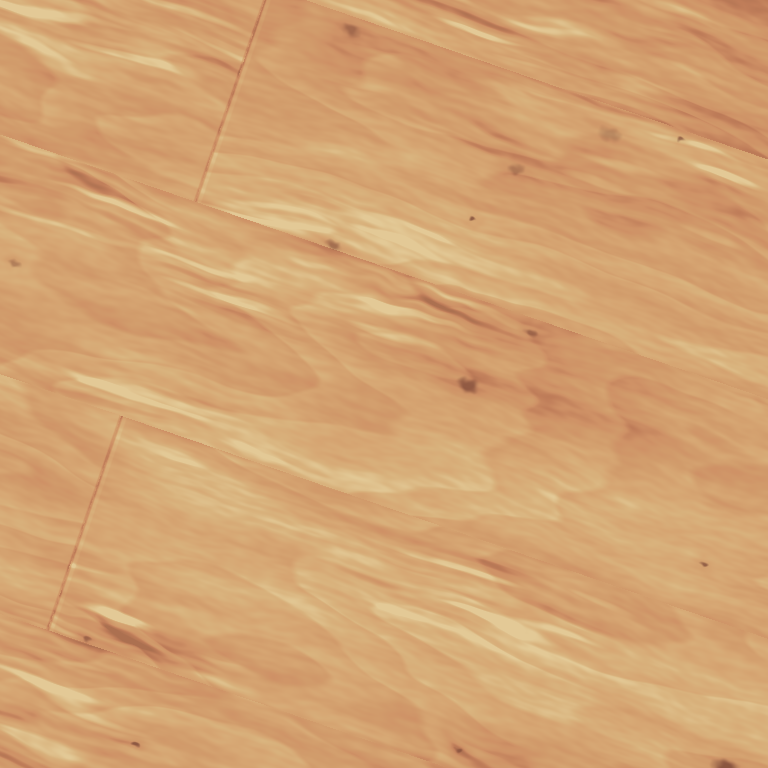
A Shadertoy shader for this texture:

```glsl
// Honey-coloured wooden floor planks laid on a slant, with grain, knots and end joints.
#define GRAIN_ANGLE 0.332
#define PLANK_WIDTH 0.295
#define PLANK_LENGTH 2.2
#define FIRST_EDGE 0.19
#define CONTRAST 1.0
#define FIBRE_STRENGTH 1.5
#define STREAK_STRENGTH 2.1
#define RING_COUNT 4.5
#define KNOT_COUNT 14
#define FIGURE_COUNT 5

const vec3 RUST  = vec3(0.75, 0.49, 0.35);
const vec3 COPPER = vec3(0.81, 0.57, 0.40);
const vec3 AMBER = vec3(0.82, 0.61, 0.42);
const vec3 HONEY = vec3(0.84, 0.65, 0.45);
const vec3 STRAW = vec3(0.85, 0.70, 0.49);
const vec3 CREAM = vec3(0.89, 0.79, 0.59);
const vec3 KNOT_BROWN = vec3(0.47, 0.27, 0.21);

float hash(vec2 p) {
    return fract(sin(dot(p, vec2(127.1, 311.7))) * 43758.55);
}

vec2 gradientAt(vec2 cell) {
    float a = 6.2832 * hash(cell);
    return vec2(cos(a), sin(a));
}

// Gradient noise, roughly -0.7 to 0.7
float noise(vec2 p) {
    vec2 i = floor(p), f = p - i;
    vec2 w = f * f * f * (f * (f * 6.0 - 15.0) + 10.0);
    vec2 e = vec2(0.0, 1.0);
    float low = mix(dot(gradientAt(i), f), dot(gradientAt(i + e.yx), f - e.yx), w.x);
    float high = mix(dot(gradientAt(i + e), f - e), dot(gradientAt(i + e.yy), f - e.yy), w.x);
    return mix(low, high, w.y);
}

float ramp(float a, float b, float x) {
    return clamp((x - a) / (b - a), 0.0, 1.0);
}

// Tone in standard deviations to wood colour
vec3 woodColour(float tone) {
    vec3 c = mix(RUST * 0.9, RUST, ramp(-3.4, -2.4, tone));
    c = mix(c, COPPER, ramp(-2.4, -1.45, tone));
    c = mix(c, AMBER, ramp(-1.45, -0.6, tone));
    c = mix(c, HONEY, ramp(-0.6, 0.2, tone));
    c = mix(c, STRAW, ramp(0.2, 1.1, tone));
    return mix(c, CREAM, ramp(1.1, 2.2, tone));
}

// Curved dark flame and the disturbed area around it: x = area, y = flame
vec2 figures(vec2 q) {
    vec2 sum = vec2(0.0);
    for (int i = 0; i < FIGURE_COUNT; i++) {
        float k = float(i);
        float edge = FIRST_EDGE + (mod(k, 2.0) < 0.5 ? 1.93 : 0.08) * PLANK_WIDTH;
        vec2 d = q - vec2(-0.15 + 0.24 * k, edge);
        float area = exp(-dot(d * vec2(7.5, 28.0), d * vec2(7.5, 28.0)));
        float curve = d.y - 0.012 * exp(-d.x * 24.0) + 0.012;
        float taper = smoothstep(-0.05, -0.01, d.x) * smoothstep(0.15, 0.0, d.x);
        float strength = 0.35 + 0.65 * hash(vec2(k, 4.0));
        sum += vec2(area, exp(-pow(curve / 0.006, 2.0)) * taper) * strength;
    }
    return sum;
}

// Scattered knots: x = dark core, y = reddish halo
vec2 knots(vec2 p, mat2 toGrain) {
    vec2 sum = vec2(0.0);
    for (int i = 0; i < KNOT_COUNT; i++) {
        float k = float(i);
        vec2 centre = vec2(hash(vec2(k, 1.7)), hash(vec2(k, 8.3)));
        float size = mix(0.004, 0.013, pow(hash(vec2(k, 5.1)), 2.0));
        vec2 d = toGrain * (p - centre);
        d += 0.005 * vec2(noise(p * 90.0), noise(p * 90.0 + 31.0));
        float r = length(d * vec2(0.75, 1.15)) / size;
        float strength = mix(0.3, 0.8, hash(vec2(k, 2.9)));
        sum = max(sum, vec2(smoothstep(1.3, 0.3, r) * strength, exp(-0.18 * r * r)));
    }
    return sum;
}

void mainImage(out vec4 fragColor, in vec2 fragCoord) {
    vec2 p = fragCoord / iResolution.y;
    float c = cos(GRAIN_ANGLE), s = sin(GRAIN_ANGLE);
    mat2 toGrain = mat2(c, s, -s, c);
    vec2 q = toGrain * p;

    // Plank layout
    float across = (q.y - FIRST_EDGE) / PLANK_WIDTH;
    float row = floor(across);
    float along = q.x / PLANK_LENGTH + 0.5 * mod(row, 2.0);
    float board = floor(along);
    float edgeDist = abs(across - floor(across + 0.5)) * PLANK_WIDTH;
    float jointDist = (along - floor(along + 0.5)) * PLANK_LENGTH;

    // Warped grain space, shifted for each plank
    vec2 figure = figures(q);
    vec2 g = q + vec2(7.3 * row + 3.1 * board, 5.7 * row + 2.3 * board);
    g.y += 0.022 * noise(g * vec2(3.0, 5.0)) + 0.006 * noise(g * vec2(11.0, 16.0));
    g.y += 0.012 * figure.x * noise(g * vec2(22.0, 14.0));

    // Broad tone, bands and cathedral rings
    float tone = 2.1 * noise(g * vec2(1.6, 7.0)) + 1.6 * noise(g * vec2(2.6, 25.0) + 9.0);
    float ring = fract(RING_COUNT * noise(g * vec2(1.9, 7.5) + 40.0) + 0.5 * noise(g * vec2(6.0, 30.0)));
    tone += 1.15 * (ring * smoothstep(1.0, 0.86, ring) - 0.42);

    // Fibres, pores and patchy pale or dark streaks
    float patchy = smoothstep(-0.08, 0.35, noise(g * vec2(2.0, 6.0) + 70.0)) + 0.8 * figure.x;
    float streak = noise(g * vec2(6.0, 58.0) + 15.0);
    tone += FIBRE_STRENGTH * (0.5 + 0.6 * patchy) * noise(g * vec2(9.0, 92.0));
    tone += 0.65 * noise(g * vec2(42.0, 150.0));
    tone += STREAK_STRENGTH * patchy * smoothstep(0.18, 0.45, streak);
    tone -= 0.6 * STREAK_STRENGTH * patchy * smoothstep(0.2, 0.48, -streak);

    // Redder far corners, figures, plank edges and end joints
    tone += 0.1 - 1.0 * smoothstep(0.92, 1.25, q.y) - 0.8 * smoothstep(0.18, 0.0, q.y);
    tone -= 0.6 * figure.x + 2.3 * figure.y;
    tone -= 0.8 * exp(-pow(edgeDist / 0.007, 2.0)) * (0.7 + noise(q * vec2(5.0, 9.0)));
    tone -= 1.7 * smoothstep(0.0035, 0.0008, abs(jointDist));
    tone += 0.6 * smoothstep(0.004, 0.001, abs(jointDist - 0.005));

    vec2 knot = knots(p, toGrain);
    vec3 colour = woodColour(CONTRAST * tone - 0.9 * knot.y);
    fragColor = vec4(mix(colour, KNOT_BROWN, knot.x), 1.0);
}
```
